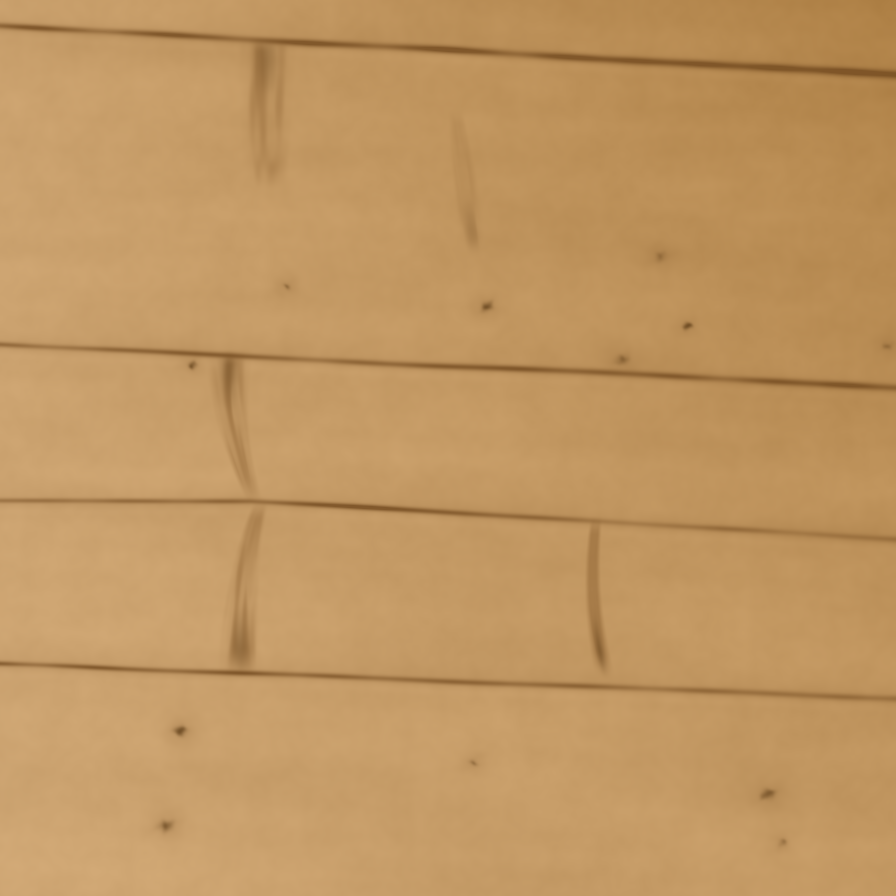
A WebGL 2 fragment shader for this texture:

```glsl
#version 300 es
precision highp float;
uniform vec2 u_resolution;
out vec4 outColor;

const vec3 PALE_WOOD = vec3(0.812, 0.654, 0.457);
const vec3 AMBER_WOOD = vec3(0.700, 0.520, 0.290);
const vec3 STAIN = vec3(0.57, 0.40, 0.21);
const vec3 SEAM_DARK = vec3(0.46, 0.30, 0.13);
const vec3 KNOT_DARK = vec3(0.38, 0.25, 0.10);
const float GRAIN_AMOUNT = 0.018;
const float MOTTLE_AMOUNT = 0.015;
const float KNOT_RADIUS = 0.0085;
// Seams: height at left, slope, x where the slope starts, half width
const int SEAMS = 4;
const vec4 SEAM[SEAMS] = vec4[](
  vec4(0.971, -0.054, 0.0, 0.0034), vec4(0.615, -0.047, 0.0, 0.0029),
  vec4(0.441, -0.060, 0.28, 0.0026), vec4(0.259, -0.039, 0.0, 0.0027));
// Darkness of each seam at the left and right ends
const vec2 SEAM_TONE[SEAMS] = vec2[](
  vec2(0.60, 0.92), vec2(0.50, 0.80), vec2(0.38, 0.42), vec2(0.68, 0.42));
// Flame streaks: top point, bottom point
const int STREAKS = 5;
const vec4 STREAK_ENDS[STREAKS] = vec4[](
  vec4(0.297, 0.962, 0.297, 0.785), vec4(0.508, 0.880, 0.531, 0.710),
  vec4(0.256, 0.612, 0.286, 0.435), vec4(0.292, 0.443, 0.270, 0.240),
  vec4(0.666, 0.425, 0.677, 0.240));
// Half width at top, half width at bottom, sideways bow, strength
const vec4 STREAK_FORM[STREAKS] = vec4[](
  vec4(0.036, 0.026, 0.0, 0.62), vec4(0.010, 0.022, 0.0, 0.32),
  vec4(0.029, 0.010, -0.010, 0.72), vec4(0.010, 0.029, -0.010, 0.78),
  vec4(0.008, 0.013, -0.009, 0.95));
// Knot rows: first x, x step, first y, y span
const int ROWS = 3;
const vec4 KNOT_ROW[ROWS] = vec4[](vec4(0.320, 0.2236, 0.680, -0.11),
  vec4(0.185, 0.672, 0.040, 0.16), vec4(0.695, 0.042, 0.599, 0.23));
// Phase and step through the y span, number of knots
const vec3 KNOT_STEP[ROWS] = vec3[](
  vec3(0.0, 0.2, 5.0), vec3(0.24, 0.22, 5.0), vec3(0.0, 0.5, 2.0));

float hash(vec2 p) {
  vec3 q = fract(p.xyx * vec3(0.1031, 0.1030, 0.0973));
  q += dot(q, q.yzx + 33.33);
  return fract((q.x + q.y) * q.z);
}

float cornerSlope(vec2 cell, vec2 offset) {
  float angle = 6.2832 * hash(cell);
  return dot(vec2(cos(angle), sin(angle)), offset);
}

float gradientNoise(vec2 p) {
  vec2 i = floor(p), f = p - i, e = vec2(0.0, 1.0);
  vec2 u = f * f * f * (f * (f * 6.0 - 15.0) + 10.0);
  float low = mix(cornerSlope(i, f), cornerSlope(i + e.yx, f - e.yx), u.x);
  float high = mix(cornerSlope(i + e.xy, f - e.xy), cornerSlope(i + e.yy, f - e.yy), u.x);
  return mix(low, high, u.y);
}

// Bundle of soft strands: x is the stain, y the dark core at its wide end
vec2 streak(vec2 p, vec4 ends, vec4 form) {
  float t = (ends.y - p.y) / (ends.y - ends.w);
  float center = mix(ends.x, ends.z, t) + form.z * 4.0 * t * (1.0 - t);
  float width = mix(form.x, form.y, clamp(t, 0.0, 1.0));
  float s = (p.x - center) / width;
  float body = 1.0 - smoothstep(0.3, 1.0, abs(s));
  body *= smoothstep(0.0, 0.12, t) * (1.0 - smoothstep(0.8, 1.0, t));
  float strands = smoothstep(-0.3, 0.45, gradientNoise(vec2(s * 2.3, t * 2.4) + ends.xy * 37.0));
  strands = mix(0.55, strands, smoothstep(0.008, 0.022, width));
  float wideEnd = form.x > form.y ? 1.0 - t : t;
  float core = exp(-9.0 * s * s) * smoothstep(0.55, 0.85, wideEnd);
  return form.w * body * vec2(0.22 + 0.7 * strands, 0.5 * core);
}

void main() {
  vec2 p = gl_FragCoord.xy / u_resolution;
  float pixel = 1.0 / min(u_resolution.x, u_resolution.y);
  // Warm light falling off toward the upper right
  float warmth = 0.06 + 0.36 * p.x + 0.50 * p.x * p.y + 0.12 * p.y * p.y;
  vec3 color = mix(PALE_WOOD, AMBER_WOOD, warmth);
  // Seams with uneven wear, and the plank each point lies in
  float plank = 0.0, seamShade = 0.0;
  for (int i = 0; i < SEAMS; i++) {
    vec4 seam = SEAM[i];
    float d = p.y - seam.x - seam.y * max(p.x - seam.z, 0.0);
    d -= 0.002 * gradientNoise(vec2(p.x * 5.0, seam.x * 40.0));
    plank += step(d, 0.0);
    float wear = mix(SEAM_TONE[i].x, SEAM_TONE[i].y, p.x);
    wear *= 0.95 + 0.7 * gradientNoise(vec2(p.x * 13.0, float(i) * 7.3));
    wear *= 1.0 + step(0.01, seam.z) * exp(-pow((p.x - seam.z - 0.1) / 0.17, 2.0));
    float width = seam.w * mix(0.85, 1.2, p.x) + 0.5 * pixel;
    seamShade = max(seamShade, wear * exp(-d * d / (width * width)) + 0.11 * exp(-abs(d) / 0.011));
    color += 0.012 * exp(-pow((d + 0.011) / 0.005, 2.0));
  }
  // Long grain and soft mottling
  vec2 level = vec2(p.x, p.y + 0.047 * p.x);
  float grain = 0.6 * gradientNoise(level * vec2(2.5, 42.0) + plank * 17.0)
              + 1.3 * gradientNoise(level * vec2(3.0, 11.0) + plank * 5.0);
  float mottle = 0.6 * gradientNoise(p * 80.0) + gradientNoise(p * 26.0);
  color += GRAIN_AMOUNT * grain + MOTTLE_AMOUNT * mottle;
  for (int i = 0; i < STREAKS; i++) {
    vec2 mark = streak(p, STREAK_ENDS[i], STREAK_FORM[i]);
    color = mix(mix(color, STAIN, mark.x), KNOT_DARK, mark.y);
  }
  // Small knots with a faint halo
  for (int row = 0; row < ROWS; row++) {
    vec4 r = KNOT_ROW[row];
    for (float k = 0.0; k < KNOT_STEP[row].z; k++) {
      float rise = fract(KNOT_STEP[row].x + KNOT_STEP[row].y * k);
      vec2 q = p - vec2(fract(r.x + r.y * k), r.z + r.w * rise);
      float size = KNOT_RADIUS * mix(0.8, 1.25, hash(vec2(k, float(row))));
      float depth = mix(0.35, 0.8, hash(vec2(k + 9.0, float(row))));
      float d = length(q * vec2(0.9, 1.1) + 0.004 * gradientNoise(p * 90.0)) / size;
      color = mix(color, STAIN, 0.2 * exp(-0.3 * d * d));
      color = mix(color, KNOT_DARK, depth * exp(-3.5 * d * d));
    }
  }
  color = mix(color, SEAM_DARK, clamp(seamShade, 0.0, 0.85));
  outColor = vec4(color, 1.0);
}
```
